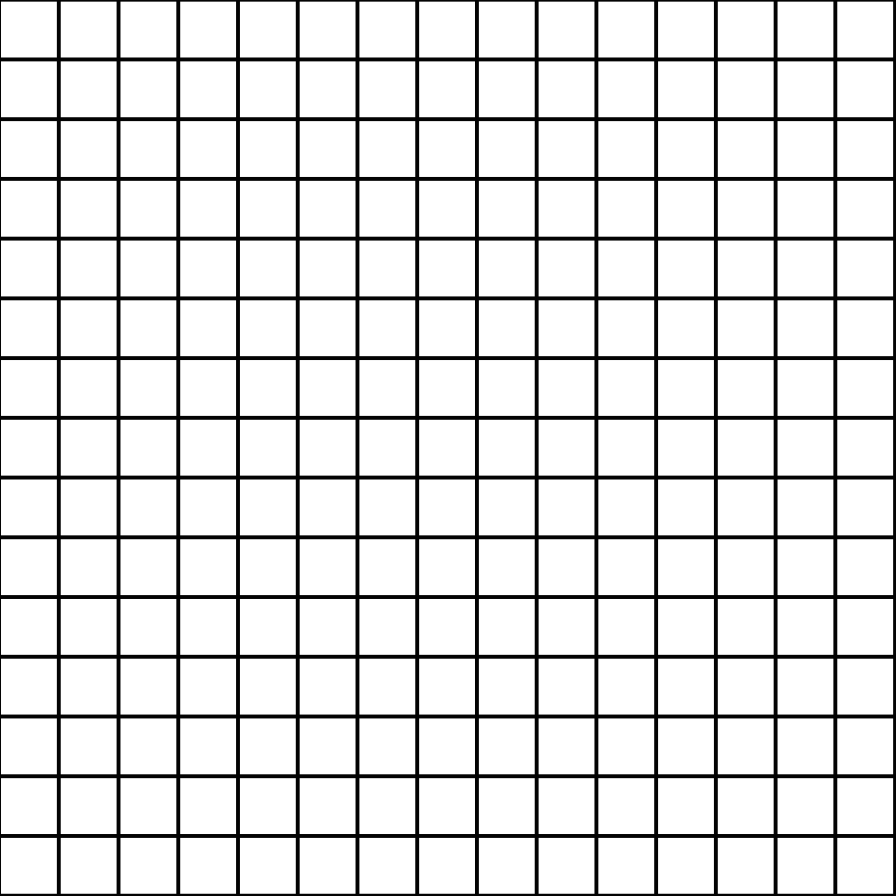
Reproduce this pattern procedurally as a WebGL 1 fragment shader.

```glsl
precision highp float;
// Draws a plain square grid of thin black lines on white.

uniform vec2 u_resolution;

const float CELLS = 15.0;                        // repeats across and down
const float LINE_WIDTH = 0.065;                  // in cells
const vec2 LINE_OFFSET = vec2(-0.0156, 0.005);   // in cells
const vec3 PAPER = vec3(1.0);
const vec3 INK = vec3(0.01);

// Distance to the nearest whole number on each axis.
vec2 gridDistance(vec2 p) {
    return abs(fract(p + 0.5) - 0.5);
}

// Smoothed coverage of lines of the given width.
vec2 lineCoverage(vec2 dist, float width, vec2 pixel) {
    return clamp((0.5 * width - dist) / pixel + 0.5, 0.0, 1.0);
}

void main() {
    vec2 uv = gl_FragCoord.xy / u_resolution;
    vec2 pixel = CELLS / u_resolution;           // pixel size in cells

    // Vertical lines in x, horizontal lines in y
    vec2 dist = gridDistance(uv * CELLS - LINE_OFFSET);
    vec2 lines = lineCoverage(dist, LINE_WIDTH, pixel);

    // Union of both line sets
    float ink = 1.0 - (1.0 - lines.x) * (1.0 - lines.y);
    gl_FragColor = vec4(mix(PAPER, INK, ink), 1.0);
}
```
